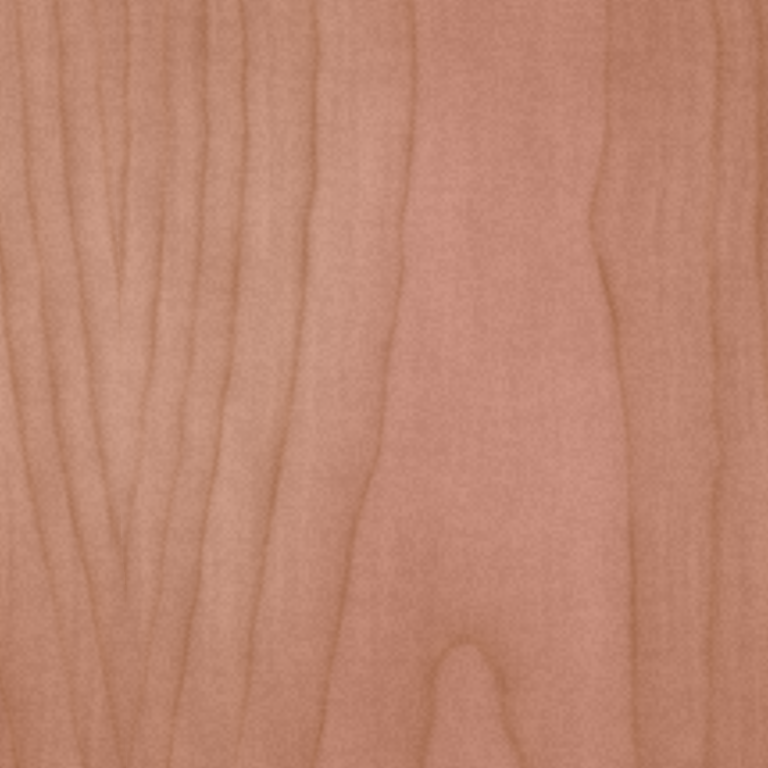
Give the GLSL for this texture, as a WebGL 1 fragment shader.

```glsl
precision highp float;
// Plain-sawn wood: growth rings nest as long V shapes on the left, run almost
// straight on the right, and close into an arch low in the rosy heartwood.
// Each ring is a faint line in a soft glow, with a brown shade outside it.

uniform vec2 u_resolution;

const vec3 PALE_TAN = vec3(0.788, 0.600, 0.522);
const vec3 ROSE = vec3(0.780, 0.560, 0.495);
const vec3 BROWN = vec3(0.690, 0.466, 0.375);
const vec3 RING = vec3(0.610, 0.385, 0.255);

const float V_CENTRE = 0.143;      // axis of the nested V rings, at the top
const float V_LEAN = 0.023;        // shift of that axis towards the bottom
const float V_NARROWING = 0.118;   // half width lost from top to bottom
const float LINE_WIDTH = 0.0046;
const float LINE_STRENGTH = 0.42;
const float GLOW = 0.38;           // soft part of a line, as a share of it
const float SHADE_STRENGTH = 0.24;
const float WAVER = 0.020;         // slow sideways drift of the rings
const float RIPPLE = 0.012;        // short kinks in the rings
const vec2 ARCH_CENTRE = vec2(0.615, -0.030);
const vec2 ARCH_RADII = vec2(0.060, 0.197);
const float GRAIN = 0.044;
const float STREAKS = 0.030;
const float MOTTLE = 0.016;
const float CLOUDS = 0.55;         // patchiness of the ground colour

float hash(vec2 p) {
  vec3 q = fract(vec3(p.xyx) * 0.1031);
  q += dot(q, q.yzx + 33.33);
  return fract((q.x + q.y) * q.z);
}

float noise(vec2 p) {
  vec2 cell = floor(p);
  vec2 f = fract(p);
  f = f * f * (3.0 - 2.0 * f);
  float low = mix(hash(cell), hash(cell + vec2(1.0, 0.0)), f.x);
  float high = mix(hash(cell + vec2(0.0, 1.0)), hash(cell + 1.0), f.x);
  return mix(low, high, f.y);
}

// Half width of V ring n at the top: even at first, then widening gaps.
float ringOffset(float n) {
  float m = max(n - 3.0, 0.0);
  return 0.020 + 0.050 * min(n, 3.0) + 0.0725 * m + 0.0175 * m * m;
}

// x = line, y = outer shade; d is the signed distance, positive outside.
vec2 ringMark(float d, float width, float reach) {
  float r = d / width;
  float line = mix(exp(-r * r), exp(-r * r * 0.12), GLOW);
  float shade = exp(-max(d, 0.0) / reach) * smoothstep(-0.010, 0.006, d);
  return vec2(line, shade);
}

// Strength of a ring along its length.
float ringFade(float seed, float y) {
  return 0.25 + 0.65 * noise(vec2(seed, y * 5.0)) + 0.45 * noise(vec2(seed + 20.0, y * 22.0));
}

// Signed distance to the arch, to first order.
float archDistance(vec2 p) {
  vec2 e = (p - ARCH_CENTRE) / ARCH_RADII;
  float len = length(e);
  return (len - 1.0) * len / max(length(e / ARCH_RADII), 0.001);
}

void main() {
  vec2 uv = gl_FragCoord.xy / u_resolution;
  float drop = 1.0 - uv.y;

  // Bend the wood, more strongly away from the V rings
  float bend = WAVER * (noise(uv * vec2(2.5, 4.5) + 7.0) - 0.5)
             + RIPPLE * (noise(uv * vec2(9.0, 17.0) + 31.0) - 0.5);
  vec2 p = uv;
  p.x += bend * mix(0.55, 1.0, smoothstep(0.2, 0.6, uv.x));

  // Nested V rings
  float side = abs(p.x - V_CENTRE - V_LEAN * drop);
  float narrowing = V_NARROWING * mix(1.0, 1.25, smoothstep(0.12, 0.30, side));
  float spread = side + narrowing * pow(drop, 1.8);
  float leftHalf = 1.0 - smoothstep(0.62, 0.68, p.x);
  float branch = step(V_CENTRE + V_LEAN * drop, p.x) * 40.0;
  vec2 marks = vec2(0.0);
  for (int i = 0; i < 6; i++) {
    float n = float(i);
    float width = LINE_WIDTH * (0.75 + 0.5 * noise(vec2(n * 3.7 + branch, uv.y * 7.0)));
    vec2 mark = ringMark(ringOffset(n) - spread, width, 0.010 + 0.007 * n);
    marks += mark * ringFade(n * 5.3 + branch, uv.y) * leftHalf * (0.75 + 0.05 * n);
  }

  // Nearly straight rings on the right, with stronger kinks
  for (int i = 0; i < 3; i++) {
    float n = float(i);
    float slant = 0.048 * (1.0 - n) * (1.0 - n) * pow(drop, 1.5);
    float kink = 0.026 * (noise(vec2(n * 0.6 + 4.0, uv.y * 7.0)) - 0.5);
    float ringX = 0.782 + 0.142 * min(n, 1.0) + 0.056 * max(n - 1.0, 0.0) + slant + kink;
    vec2 mark = ringMark(p.x - ringX, LINE_WIDTH * (1.0 + 0.3 * min(n, 1.0)), 0.026);
    marks += mark * ringFade(n * 7.1 + 90.0, uv.y);
  }

  // Closed arch with a wide smoky shade above it
  float arch = archDistance(p + vec2(0.012 * (noise(uv * 16.0) - 0.5), 0.0));
  marks += ringMark(arch, LINE_WIDTH * 1.5, 0.032) * vec2(0.8, 1.3);

  // Ground colour: pale sapwood, rosy heart, browner edges and foot
  float heart = smoothstep(0.22, 0.46, spread);
  vec3 colour = mix(PALE_TAN, ROSE, heart * (1.0 - 0.5 * smoothstep(0.78, 0.90, p.x)));
  float cloud = 0.6 * noise(uv * vec2(6.0, 3.0) + 12.0)
              + 0.4 * noise(uv * vec2(14.0, 5.0) + 45.0);
  float browning = 0.09
                 + 0.34 * smoothstep(0.76, 0.84, p.x)
                 + 0.44 * smoothstep(0.40, 1.0, drop)
                 + 0.24 * smoothstep(0.75, 1.0, uv.y)
                 + 0.14 * smoothstep(0.20, 0.0, uv.x)
                 + CLOUDS * (cloud - 0.48);
  colour = mix(colour, BROWN, clamp(browning, 0.0, 0.9));

  // Rings
  colour = mix(colour, RING, min(marks.y * SHADE_STRENGTH, 0.36));
  colour = mix(colour, RING, min(marks.x * LINE_STRENGTH, 0.65));

  // Fine grain, upright streaks, soft mottling and a faint cross weave
  float sapwood = mix(1.2, 0.6, heart * (1.0 - smoothstep(0.78, 0.90, p.x)));
  float texture = GRAIN * (noise(uv * 215.0) - 0.5)
                + STREAKS * sapwood * (noise(vec2(p.x * 95.0, uv.y * 4.0)) - 0.5)
                + MOTTLE * (noise(uv * vec2(38.0, 26.0) + 3.0) - 0.5)
                + 0.012 * (noise(uv * vec2(18.0, 130.0)) - 0.5);
  colour += texture;

  gl_FragColor = vec4(clamp(colour, 0.0, 1.0), 1.0);
}
```
